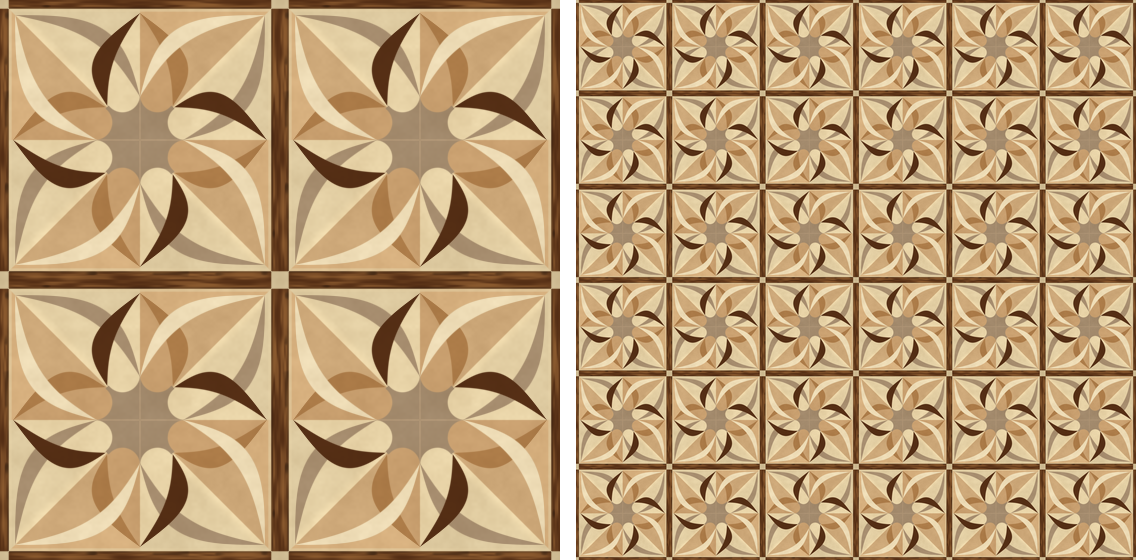
Left, the tile; right, the same tile 3 across and 3 down.
Give the GLSL for this pattern, as a WebGL 1 fragment shader.

```glsl
precision highp float;
uniform vec2 u_resolution;

#define REPEATS 2.0
#define TILE 384.0
#define PANEL 180.0
#define CREAM vec3(0.89, 0.81, 0.64)
#define IVORY vec3(0.93, 0.86, 0.71)
#define TAN vec3(0.80, 0.655, 0.47)
#define TAUPE vec3(0.65, 0.55, 0.43)
#define CARAMEL vec3(0.67, 0.48, 0.28)
#define WALNUT vec3(0.33, 0.18, 0.08)
#define OAK vec3(0.54, 0.35, 0.18)
#define MOTTLE 0.10

const float PI = 3.14159265;
float pixel; // size of one screen pixel in tile units

float hash(vec2 p) {
  return fract(sin(dot(p, vec2(127.1, 311.7))) * 43758.5453);
}

// Value noise that wraps after a whole number of cells
float noise(vec2 uv, vec2 cells) {
  vec2 p = uv * cells;
  vec2 i = floor(p);
  vec2 f = fract(p);
  f = f * f * (3.0 - 2.0 * f);
  vec2 a = mod(i, cells);
  vec2 b = mod(i + 1.0, cells);
  return mix(mix(hash(a), hash(vec2(b.x, a.y)), f.x),
             mix(hash(vec2(a.x, b.y)), hash(b), f.x), f.y);
}

float cover(float inside) {
  return smoothstep(-pixel, pixel, inside);
}

// Petal edge: leaves the tip at t = 0, bulges, and ends offset from the axis
float petalEdge(float t, float end, float bulge) {
  return end * t + bulge * sin(PI * t);
}

float span(float t, float last) {
  return step(0.0, t) * step(t, last);
}

// Tapered strip between two petal edges that share both ends
float crescent(float t, float across, float end, float inner, float outer) {
  return cover(across - petalEdge(t, end, inner))
       * cover(petalEdge(t, end, outer) - across) * span(t, 1.0);
}

vec3 stone(vec3 base, vec2 uv) {
  float cloud = 0.5 * noise(uv, vec2(14.0)) + 0.3 * noise(uv, vec2(37.0))
              + 0.2 * noise(uv, vec2(90.0));
  return base * (1.0 + MOTTLE * (cloud - 0.5) * vec3(0.8, 1.0, 1.3));
}

// Grain runs along uv.x
vec3 wood(vec2 uv) {
  float bend = 0.006 * noise(uv, vec2(9.0, 8.0));
  vec2 g = uv + vec2(0.0, bend);
  float grain = 0.55 * noise(g, vec2(7.0, 60.0)) + 0.45 * noise(g, vec2(16.0, 150.0));
  float knot = smoothstep(0.72, 0.95, noise(uv, vec2(18.0, 45.0)));
  return mix(WALNUT, OAK, smoothstep(0.15, 0.8, grain)) * (1.0 - 0.35 * knot);
}

void main() {
  pixel = 0.9 * TILE * REPEATS / u_resolution.x;
  vec2 uv = fract(gl_FragCoord.xy / u_resolution * REPEATS);
  vec2 p = (uv - 0.5) * TILE;
  vec2 a = abs(p);
  float edge = max(a.x, a.y);

  // Fold to one octant; warm and pale octants alternate around the centre
  vec2 q = vec2(min(a.x, a.y), edge);
  float warm = cover(-0.25 * length(p) * sin(4.0 * atan(p.y, p.x)));

  // Coordinates along and across the corner petal and the axis petal
  float cornerT = (242.0 - (q.x + q.y) * 0.7071) / 200.0;
  float cornerV = (q.y - q.x) * 0.7071;
  float axisT = (174.0 - q.y) / 127.0;

  // Ground and corner petal body
  vec3 col = mix(CREAM * 0.97, TAN * 1.05, warm);
  float body = cover(petalEdge(cornerT, 42.0, 51.0) - cornerV) * span(cornerT, 1.0);
  col = mix(col, mix(CREAM, TAN, warm), body);
  col *= 1.0 + 0.05 * (1.0 - smoothstep(0.0, 14.0, cornerV)) * body * (1.0 - warm);

  // Central star, left between the rounded petal bases
  float star = cover(64.0 - length(p));
  float joint = 1.0 - smoothstep(0.4, 1.6, q.x);
  col = mix(col, TAUPE * (0.97 + 0.08 * joint), star);
  float base = cover(24.0 - length(q - vec2(24.0, 62.0)));
  float blade = cover(petalEdge(axisT, 45.0, 41.0) - q.x) * span(axisT, 0.882);
  col = mix(col, mix(CREAM * 1.02, TAN * vec3(0.98, 0.95, 0.92), warm), max(base, blade));

  // Interlaced strips: ivory over caramel, walnut over taupe
  float ring = crescent(cornerT, cornerV, 42.0, 28.0, 51.0);
  float leaf = crescent(axisT, q.x, 45.0, 13.0, 41.0);
  col = mix(col, CARAMEL, leaf * warm);
  col = mix(col, mix(TAUPE, IVORY, warm), ring);
  col = mix(col, WALNUT, leaf * (1.0 - warm));

  // Pale rim, then wooden frame with a stone block at each crossing
  col = mix(col, CREAM, 0.6 * cover(edge - 176.0));
  col = stone(col, uv);
  vec3 frame = wood(a.y > a.x ? uv : uv.yx);
  frame *= 0.75 + 0.25 * smoothstep(PANEL, PANEL + 4.0, edge);
  col = mix(col, frame, cover(edge - PANEL));
  col = mix(col, stone(CREAM * 0.93, uv), cover(q.x - PANEL));

  gl_FragColor = vec4(col, 1.0);
}
```
